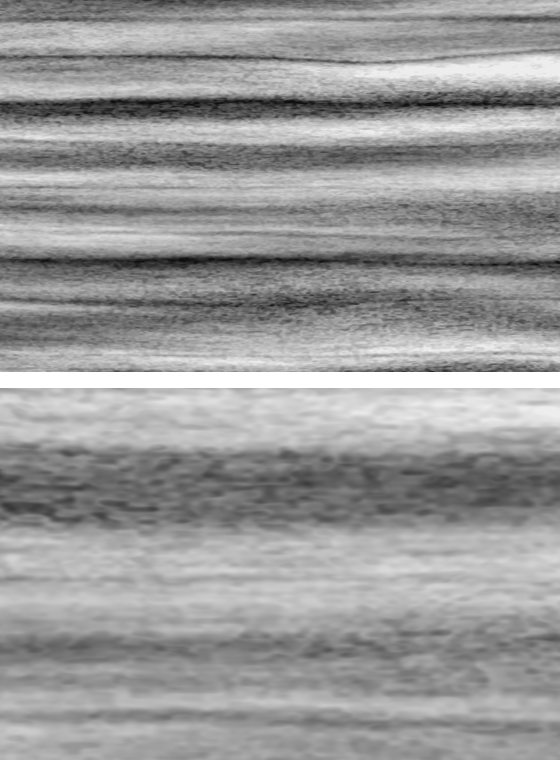
Top, the full canvas; bottom, a detail of the centre.
A Shadertoy shader for this texture:

```glsl
// Grey wood veneer with a horizontal grain: broad wavering bands, dark veins
// with one crisp and one soft edge, fine fibres and short mottled flecks.
// All layers come from value noise whose rows are shifted to hide the lattice.

const float TAU = 6.2831853;
const float BASE_TONE = 0.655;
const float DARKEST = 0.06;
const float LIGHTEST = 0.93;
const int VEIN_COUNT = 9;

float hash(vec2 p) {
    return fract(sin(dot(p, vec2(127.1, 311.7))) * 43758.5453);
}

// Smooth noise along one row, in 0..1
float rowNoise(float x, float row) {
    x += 37.0 * hash(vec2(row, 5.3));
    float cell = floor(x);
    float t = smoothstep(0.0, 1.0, x - cell);
    return mix(hash(vec2(cell, row)), hash(vec2(cell + 1.0, row)), t);
}

// Noise blended between rows, centred on zero
float grain(vec2 p, float seed) {
    float row = floor(p.y);
    float t = smoothstep(0.0, 1.0, p.y - row);
    return mix(rowNoise(p.x, row + seed), rowNoise(p.x, row + 1.0 + seed), t) - 0.5;
}

// Slow bending of the grain
vec2 bend(vec2 p) {
    float sway = 0.030 * grain(p * vec2(1.3, 2.0), 11.0);
    float ripple = 0.009 * grain(p * vec2(4.0, 5.0), 47.0);
    return vec2(p.x, p.y + sway + ripple);
}

// Broad light and dark bands with narrower layers inside them
float bands(vec2 p) {
    float phase = 6.4 * p.y + 1.1 * grain(p * vec2(0.7, 5.0), 83.0);
    float broad = 0.182 * sin(TAU * phase);
    float layers = 0.36 * grain(p * vec2(0.8, 23.0), 131.0);
    float thin = 0.16 * grain(p * vec2(1.4, 58.0), 211.0);
    return broad + layers + thin;
}

// One vein profile: crisp on one side, fading slowly on the other
float veinProfile(float d, float crisp, float soft) {
    float line = exp(-d * d / (crisp * crisp));
    float shade = d > 0.0 ? exp(-d / soft) : line;
    return mix(line, shade, 0.55);
}

float veins(vec2 p) {
    float total = 0.0;
    for (int i = 0; i < VEIN_COUNT; i++) {
        float id = float(i);
        float center = (id + 0.2 + 0.6 * hash(vec2(id, 3.1))) / float(VEIN_COUNT);
        float path = center + 0.024 * (rowNoise(p.x * 1.7, id + 307.0) - 0.5);
        float side = hash(vec2(id, 7.7)) < 0.4 ? -1.0 : 1.0;
        float swell = rowNoise(p.x * 1.9, id + 353.0);
        float crisp = mix(0.004, 0.012, swell * hash(vec2(id, 9.4)));
        float soft = mix(0.015, 0.045, hash(vec2(id, 2.6)));
        float depth = mix(0.16, 0.42, hash(vec2(id, 6.2))) * mix(0.3, 1.1, swell);
        total += depth * veinProfile(side * (p.y - path), crisp, soft);
    }
    return total;
}

// Long thin fibres
float fibres(vec2 p) {
    return 0.09 * grain(p * vec2(7.0, 110.0), 401.0)
         + 0.08 * grain(p * vec2(22.0, 190.0), 557.0);
}

// Short soft flecks, slightly tilted by a slowly changing slope
float flecks(vec2 p) {
    float tilt = 0.006 * grain(p * vec2(12.0, 14.0), 719.0);
    vec2 q = vec2(p.x, p.y + tilt);
    float dashes = grain(q * vec2(62.0, 165.0), 773.0);
    float specks = grain(q * vec2(105.0, 235.0), 941.0);
    float pores = smoothstep(-0.10, 0.45, dashes);
    return 0.06 * dashes + 0.11 * specks - 0.12 * pores + 0.03;
}

void mainImage(out vec4 fragColor, in vec2 fragCoord) {
    vec2 uv = fragCoord / iResolution.y;
    vec2 p = bend(uv);

    float tone = BASE_TONE + bands(p) - veins(p);

    // Flecks show most in the middle and darker wood
    float mottling = mix(1.30, 0.65, smoothstep(0.45, 0.85, tone));
    float patches = 1.0 + 0.9 * grain(p * vec2(1.5, 9.0), 1201.0);
    tone += fibres(p) + mottling * patches * flecks(p);

    fragColor = vec4(vec3(clamp(tone, DARKEST, LIGHTEST)), 1.0);
}
```
